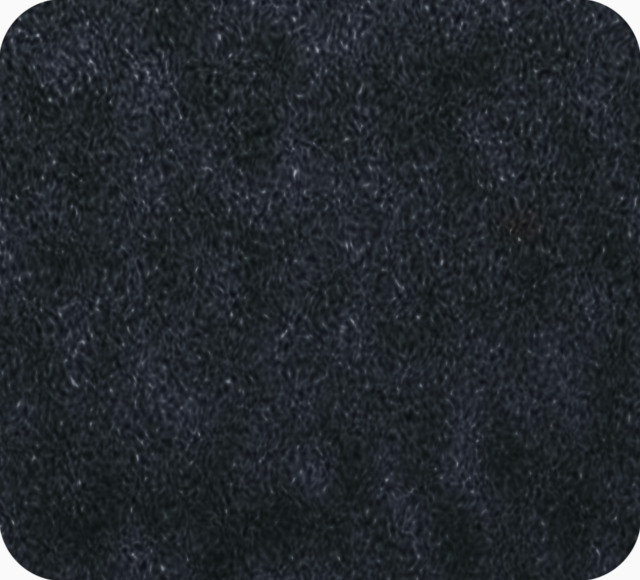
A WebGL 1 fragment shader for this texture:

```glsl
precision highp float;
// A dark blue-grey felt swatch with rounded corners on a white ground.
// Two leaning layers of stretched gradient noise form the short fibres, a fine
// grain breaks them up, and broad noise varies their brightness and tint.

#define BASE_TONE 0.146
#define CONTRAST 1.4
#define GLINT 0.13
#define FIBRE_SCALE vec2(112.0, 60.0)
#define GRAIN_SCALE 145.0
#define LEFT_LEAN -0.42
#define RIGHT_LEAN 0.38
#define CORNER_RADIUS 0.108
#define COOL_SHIFT vec3(-0.020, 0.0, 0.021)
#define BLUE_TINT vec3(0.004, -0.004, 0.018)
#define RUST_TINT vec3(0.030, -0.004, -0.012)
#define GROUND vec3(0.98)

uniform vec2 u_resolution;

// Random vector with components from -1 to 1
vec2 hash2(vec2 cell) {
  vec3 q = fract(cell.xyx * vec3(0.1031, 0.1030, 0.0973));
  q += dot(q, q.yzx + 33.33);
  return 2.0 * fract((q.xx + q.yz) * q.zy) - 1.0;
}

float corner(vec2 cell, vec2 f, vec2 offset) {
  return dot(hash2(cell + offset), f - offset);
}

float gradientNoise(vec2 p) {
  vec2 cell = floor(p);
  vec2 f = p - cell;
  vec2 u = f * f * f * (f * (f * 6.0 - 15.0) + 10.0);
  float low = mix(corner(cell, f, vec2(0.0)), corner(cell, f, vec2(1.0, 0.0)), u.x);
  float high = mix(corner(cell, f, vec2(0.0, 1.0)), corner(cell, f, vec2(1.0)), u.x);
  return mix(low, high, u.y);
}

// Coordinates across and along a direction leaning right of upright
vec2 leaning(vec2 p, float angle) {
  float c = cos(angle);
  float s = sin(angle);
  return vec2(c * p.x - s * p.y, s * p.x + c * p.y);
}

float roundedBox(vec2 p, vec2 halfSize, float radius) {
  vec2 d = abs(p) - halfSize + radius;
  return length(max(d, 0.0)) + min(max(d.x, d.y), 0.0) - radius;
}

void main() {
  vec2 p = gl_FragCoord.xy / u_resolution.y;
  vec2 size = vec2(u_resolution.x / u_resolution.y, 1.0);
  vec2 st = p / size;

  // Gentle warp bends the fibres so that they do not run in parallel
  vec2 warp = vec2(gradientNoise(p * 17.0 + 7.0), gradientNoise(p * 17.0 + 61.0));
  vec2 q = p + 0.012 * warp + 1.5;

  // Fibres and grain
  float leftFibre = gradientNoise(leaning(q, LEFT_LEAN) * FIBRE_SCALE + 90.0);
  float rightFibre = gradientNoise(leaning(q, RIGHT_LEAN) * FIBRE_SCALE + 340.0);
  float grain = gradientNoise(leaning(q, 0.1) * GRAIN_SCALE * vec2(1.0, 0.75) + 510.0);
  float leftShare = mix(0.68, 0.48, st.x);
  float weave = leftShare * leftFibre + (1.05 - leftShare) * rightFibre + 0.48 * grain;

  // Worn patches and the slow fall of light from the top left
  float patches = gradientNoise(leaning(p, -0.3) * vec2(15.0, 9.0) + 23.0);
  float broad = gradientNoise(p * 4.3 + 41.0);
  float light = 0.20 * (st.y - 0.5) - 0.08 * (st.x - 0.5);
  float wear = 0.30 * patches + 0.22 * broad + 0.6 * light;

  // Exponential tone: deep gaps, a few bright hairs
  float contrast = CONTRAST * (1.0 + 0.9 * light + 0.3 * patches);
  float tone = BASE_TONE * exp(contrast * weave + 1.3 * wear);
  tone += GLINT * smoothstep(0.28, 0.62, weave + 0.35 * wear);

  // Tint: blue on worn patches, greener in the dull ones, one faint rusty smudge
  float blueness = clamp(1.6 * patches + 1.2 * broad + light, -0.6, 0.8);
  vec3 felt = tone + COOL_SHIFT * mix(0.8, 1.15, smoothstep(0.08, 0.2, tone));
  felt += BLUE_TINT * blueness;
  vec2 smudge = (p - vec2(0.815 * size.x, 0.61)) / vec2(0.036, 0.028);
  felt += RUST_TINT * exp(-dot(smudge, smudge)) * (0.7 + weave);

  // Rounded swatch with a smooth edge
  float edge = roundedBox(p - 0.5 * size, 0.5 * size, CORNER_RADIUS);
  float blur = 1.0 / u_resolution.y;
  float cover = 1.0 - smoothstep(-blur, blur, edge - blur);
  gl_FragColor = vec4(mix(GROUND, clamp(felt, 0.0, 1.0), cover), 1.0);
}
```
